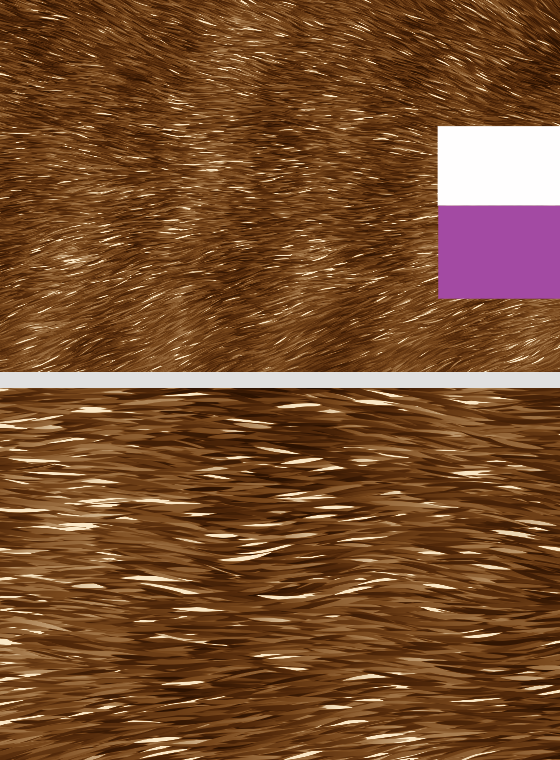
Top, the full canvas; bottom, a detail of the centre.
Reproduce this texture procedurally as a WebGL 2 fragment shader.

```glsl
#version 300 es
precision highp float;
// Brown fur with soft dark bands and two flat panels at the right edge.
// Layers of jittered cells each hold one tapered hair; the hairs follow a bent
// direction field, are toned by a broad shade and coloured by a ramp.
uniform vec2 u_resolution;
out vec4 fragColor;

const int LAYERS = 15;
const int LONG_HAIRS = 9;
const vec2 CELL = vec2(0.045, 0.014);
const vec3 WHITE = vec3(1.0, 0.995, 0.995);
const vec3 PURPLE = vec3(0.64, 0.29, 0.64);

float hash(vec2 p) {
  return fract(sin(dot(p, vec2(12.9898, 78.233))) * 43758.5453);
}

float valueNoise(vec2 p) {
  vec2 i = floor(p), f = fract(p);
  f = f * f * (3.0 - 2.0 * f);
  float low = mix(hash(i), hash(i + vec2(1, 0)), f.x);
  float high = mix(hash(i + vec2(0, 1)), hash(i + vec2(1, 1)), f.x);
  return mix(low, high, f.y);
}

// Hair direction: rising at the bottom, level in the middle, falling at the top
float furAngle(vec2 p) {
  float bend = 0.46 - 0.85 * p.y - 0.25 * p.y * smoothstep(0.9, 1.5, p.x);
  float clumps = valueNoise(p * vec2(9.0, 16.0)) - 0.5;
  return bend + 0.4 * clumps;
}

// Broad brightness: leaning bands, blotches and darker upper corners
float furShade(vec2 p) {
  float lean = p.x - 0.25 * (p.y - 0.5) + 0.06 * (valueNoise(p * 4.0) - 0.5);
  float band = cos(6.28319 * (lean - 0.37) / 0.335);
  float fade = 1.0 - 0.6 * smoothstep(0.65, 1.0, p.y);
  float blotch = valueNoise(p * 5.0 + 3.7) + 0.6 * valueNoise(p * vec2(14.0, 20.0)) - 0.8;
  float corners = smoothstep(0.45, 0.0, distance(p, vec2(1.32, 0.85)))
                + smoothstep(0.6, 0.0, distance(p, vec2(0.0, 1.0)));
  return 0.46 - 0.085 * band * fade + 0.16 * blotch - 0.13 * corners;
}

// x: coverage of a tapered hair, y: position along it from root to tip
vec2 hair(vec2 offset, float angle, float halfLength, float halfWidth, float pixel) {
  vec2 along = vec2(cos(angle), sin(angle));
  float s = dot(offset, along) / halfLength;
  float d = abs(dot(offset, vec2(-along.y, along.x)));
  float taper = 1.0 - s * s;
  float cover = clamp((halfWidth * taper - d) / pixel + 0.5, 0.0, 1.0);
  return vec2(cover * smoothstep(0.0, 0.25, taper), 0.5 + 0.5 * s);
}

// Paints one layer of hairs over the given tone
float furLayer(float tone, vec2 p, float layer, float angle, float shade, float spread, float pixel) {
  vec2 seed = vec2(layer * 17.31, layer * 5.77);
  vec2 q = p / CELL + vec2(hash(seed), hash(seed + 2.3));
  vec2 home = floor(q);
  for (int j = -2; j <= 2; j++) {
    for (int i = -1; i <= 1; i++) {
      vec2 id = home + vec2(i, j);
      vec2 key = id + seed;
      vec2 center = id + vec2(hash(key), hash(key + 31.7));
      float size = hash(key + 57.1);
      float level = hash(key + 83.9);
      float tilt = angle + 0.32 * (hash(key + 11.3) - 0.5);
      vec2 h = hair((q - center) * CELL, tilt, mix(0.016, 0.036, size),
                    mix(0.0011, 0.0023, fract(size * 7.0)), pixel);
      float glint = 0.38 * smoothstep(0.9, 0.98, level);
      float hairTone = shade + spread * (level - 0.5) + glint + 0.14 * (h.y - 0.5);
      tone = mix(tone, hairTone, h.x);
    }
  }
  return tone;
}

// Scattered long pale hairs near the lower left
float longHairs(float tone, vec2 p, float angle, float pixel) {
  for (int i = 0; i < LONG_HAIRS; i++) {
    vec2 key = vec2(float(i) * 3.7, 9.1);
    vec2 center = vec2(0.12 + 0.7 * hash(key), 0.05 + 0.16 * hash(key + 4.3));
    float tilt = angle + 0.2 * (hash(key + 8.9) - 0.5);
    vec2 h = hair(p - center, tilt, mix(0.04, 0.075, hash(key + 6.1)), 0.0015, pixel);
    tone = mix(tone, 0.86, 0.75 * h.x);
  }
  return tone;
}

vec3 furColor(float tone) {
  float t = clamp(tone, 0.0, 1.0) * 4.0;
  vec3 c = mix(vec3(0.17, 0.07, 0.005), vec3(0.32, 0.16, 0.04), min(t, 1.0));
  c = mix(c, vec3(0.47, 0.28, 0.11), clamp(t - 1.0, 0.0, 1.0));
  c = mix(c, vec3(0.64, 0.47, 0.29), clamp(t - 2.0, 0.0, 1.0));
  return mix(c, vec3(0.98, 0.91, 0.78), clamp(t - 3.0, 0.0, 1.0));
}

// Panel reaching from a left edge to the right side of the canvas
float panel(vec2 p, float left, float bottom, float top, float pixel) {
  float inside = min(p.x - left, min(p.y - bottom, top - p.y));
  return clamp(inside / pixel + 0.5, 0.0, 1.0);
}

void main() {
  float pixel = 1.0 / u_resolution.y;
  vec2 p = gl_FragCoord.xy * pixel;
  float aspect = u_resolution.x * pixel;

  float angle = furAngle(p);
  float shade = furShade(p);
  float spread = mix(0.42, 0.68, smoothstep(0.0, 0.35, p.y));
  float tone = shade - 0.2;
  for (int i = 0; i < LAYERS; i++)
    tone = furLayer(tone, p, float(i), angle, shade, spread, pixel);
  tone = longHairs(tone, p, angle, pixel);

  vec3 color = furColor(tone);
  color = mix(color, WHITE, panel(p, 0.7815 * aspect, 0.447, 0.661, pixel));
  color = mix(color, PURPLE, panel(p, 0.7826 * aspect, 0.197, 0.447, pixel));
  fragColor = vec4(color, 1.0);
}
```
